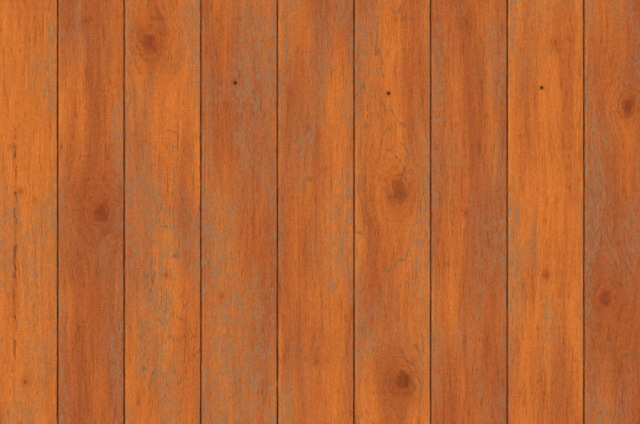
Give the GLSL for this texture, as a Shadertoy shader.

```glsl
float hash(vec2 p) {
    vec3 q = fract(p.xyx * .1031);
    q += dot(q, q.yzx + 33.33);
    return fract((q.x + q.y) * q.z);
}

float noise(vec2 p) {
    vec2 i = floor(p), f = fract(p);
    f = f * f * (3. - 2. * f);
    return mix(mix(hash(i), hash(i + vec2(1, 0)), f.x),
               mix(hash(i + vec2(0, 1)), hash(i + 1.), f.x), f.y);
}

float fbm(vec2 p) {
    float sum = 0., amp = .53;
    for (int i = 0; i < 4; i++) {
        sum += amp * noise(p);
        p = p * 2.03 + 17.3;
        amp *= .5;
    }
    return sum;
}

// 1 inside the radius, 0 outside, with a soft rim
float disc(float d, float radius, float soft) {
    return 1. - smoothstep(radius - soft, radius + soft, d);
}

void mainImage(out vec4 fragColor, in vec2 fragCoord) {
    float px = 1. / iResolution.x;
    float top = iResolution.y * px;
    vec2 p = fragCoord * px;

    // Nine vertical planks, the two at the left slightly narrower
    float pitch = p.x < .194 ? .104 : .1197;
    float s = (p.x - .194) / pitch;
    float id = floor(s) + 2.;
    float f = fract(s);
    vec2 q = vec2(f * pitch, p.y);
    bool knotty = mod(id, 3.) > 1.5;

    // Knots push the grain aside and carry rings
    vec2 g = q;
    float core = 0., rings = 0., halo = 0.;
    for (float i = 0.; i < 2.; i++) {
        bool big = (knotty || abs(id - 1.) < .5) && (i < .5 || id > 4.);
        float radius = big ? .018 : .004;
        vec2 c = vec2(pitch * (.25 + .4 * hash(vec2(id, i + 20.))),
                      top * fract(.4 * id + .1 + .45 * i));
        vec2 d = (q - c) * vec2(1., .75) / radius;
        vec2 w = q * 60. + id * 9.;
        d += .8 * (vec2(fbm(w), fbm(w + 40.)) - .5);
        float l = length(d);
        float fall = exp(-.4 * l * l);
        g.x -= (q.x - c.x) * exp(-.18 * l * l);
        halo += fall;
        rings += fall * smoothstep(.3, 1., sin(l * 11. + 4. * noise(w * 2.)));
        core += disc(l, .5, .3) * (big ? 1. : .6);
    }

    // Grain running along each plank
    g.x += .012 * (fbm(vec2(q.x * 20., q.y * 6.) + id * 17.) - .5);
    float broad = fbm(vec2(g.x * 32., g.y * 4.) + id * 13.);
    float fine = fbm(vec2(g.x * 260., g.y * 16.) + id * 31.);
    float fleck = smoothstep(.46, .62, fbm(vec2(g.x * 330., g.y * 95.) + id * 7.));
    float pores = smoothstep(.7, .95, noise(vec2(g.x * 430., g.y * 60.) + id * 23.));
    float grit = noise(p * vec2(520., 400.)) - .5;

    // Varnish tone, varying from plank to plank
    float tone = broad + .2 * cos(2.8 * id) + .5 * (fbm(q * vec2(12., 6.) + id * 3.) - .5);
    vec3 wood = mix(vec3(.67, .345, .18), vec3(.815, .45, .19), smoothstep(.1, .9, tone));
    wood *= .92 + .18 * fine;
    wood *= 1. - .09 * pores;

    // Worn dusty flecks, heavier on some planks and near the edges
    float edge = min(f, 1. - f);
    float worn = fbm(q * vec2(30., 7.) + id * 5.) + .2 * exp(-pow(id - 3., 2.))
               + .13 * (1. - smoothstep(0., .25, edge)) + .1 * (hash(vec2(id, 5.)) - .5);
    worn = smoothstep(.42, .8, worn);
    wood = mix(wood, vec3(.63, .45, .32), worn * (.2 + .55 * fleck));

    // Broken growth lines on the knotty planks
    float contour = fbm(vec2(g.x * 16., g.y * 5.) + id * 11.) * 9.;
    float loops = disc(abs(fract(contour) - .5), .07, .07);
    loops *= smoothstep(.4, .65, fbm(q * vec2(28., 12.) + id * 19.));
    wood = mix(wood, vec3(.53, .37, .25), loops * (.15 + .55 * fleck) * (knotty ? 1. : .2));

    // Knot colouring
    wood = mix(wood, vec3(.66, .31, .13), .45 * min(halo, 1.));
    wood = mix(wood, vec3(.46, .25, .16), .45 * min(rings, 1.) * (.5 + .5 * fleck));
    wood = mix(wood, vec3(.5, .23, .13) * (.75 + .5 * fine), .6 * min(core, 1.));

    // Long dark split in the first plank
    float split = abs(q.x - .036 - .01 * (fbm(vec2(2., q.y * 5.)) - .5));
    float reach = smoothstep(.05, .15, q.y) * (1. - smoothstep(.4, .52, q.y));
    if (id < .5)
        wood = mix(wood, vec3(.42, .25, .16), .6 * reach * disc(split, .002, .003) * (.3 + fleck));

    // Nail holes on every other plank
    vec2 nail = q - vec2(.45 * pitch, top * (.79 + .03 * (hash(vec2(id, 9.)) - .5)));
    if (id > 2.5 && mod(id, 2.) > .5) {
        wood *= 1. - .2 * disc(length(nail), .004, .003);
        wood = mix(wood, vec3(.2, .13, .1), .9 * disc(length(nail), .002, px));
    }

    // Grooves: lit left edge, soft shade, thin dark line of uneven depth
    float gap = edge * pitch;
    float depth = .6 + .4 * noise(vec2(id * 3., p.y * 35.));
    float rag = .0006 * noise(vec2(id, p.y * 80.));
    wood += vec3(.07, .05, .03) * disc(abs(q.x - .004), .0008, .0015) * noise(vec2(id * 5., p.y * 30.));
    wood *= 1. - .18 * disc(gap, .0015, .002);
    wood = mix(wood, vec3(.31, .16, .09), depth * disc(gap, .0007 + rag, .8 * px));

    wood += .05 * grit;
    fragColor = vec4(clamp(wood, 0., 1.), 1.);
}
```
